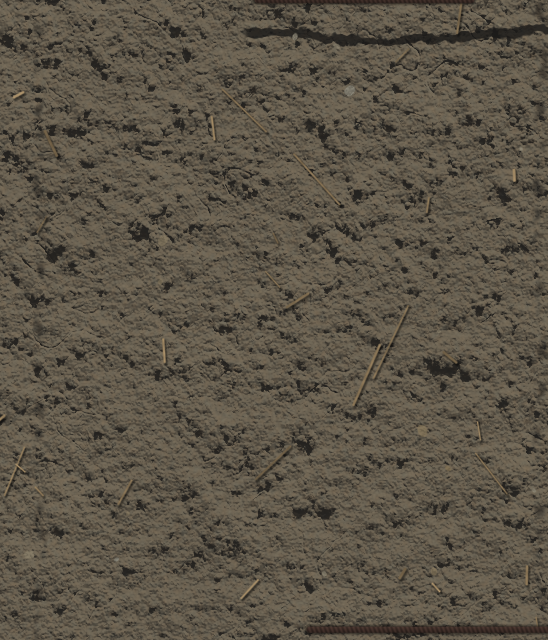
Give the GLSL for this texture, as a WebGL 2 fragment shader.

```glsl
#version 300 es
precision highp float;
// Dry crumbly soil seen from above, with clods, cracks, wheel tracks, straw and pebbles.
// A height field of gradient noise and scattered domes is lit at a low angle,
// with short cast shadows; the loose parts are laid over it as distance shapes.
#define GRAIN_SLOPE 0.26
#define CLOD_HEIGHT 0.60
#define CRACK_DEPTH 0.003
#define LIGHT_GAIN 1.5
#define SHADOW_DEPTH 0.76
#define BASE_TONE 0.80
#define STRAWS 30
#define PEBBLES 16
#define LIGHT_DIR vec2(0.22, 0.975)
#define SHADE_COLOR vec3(0.10, 0.096, 0.092)
#define SOIL_COLOR vec3(0.46, 0.42, 0.35)
#define STRAW_COLOR vec3(0.66, 0.56, 0.41)

uniform vec2 u_resolution;
out vec4 fragColor;

vec2 hash2(vec2 p) {
  vec3 q = fract(p.xyx * vec3(0.1031, 0.1030, 0.0973));
  q += dot(q, q.yzx + 33.33);
  return fract((q.xx + q.yz) * q.zy);
}

// Gradient noise, roughly -0.7 to 0.7
float noise(vec2 p) {
  vec2 c = floor(p), f = p - c;
  vec2 u = f * f * f * (f * (f * 6.0 - 15.0) + 10.0);
  vec2 x = vec2(1.0, 0.0);
  float a = dot(hash2(c) * 2.0 - 1.0, f);
  float b = dot(hash2(c + x) * 2.0 - 1.0, f - x);
  float d = dot(hash2(c + x.yx) * 2.0 - 1.0, f - x.yx);
  float e = dot(hash2(c + 1.0) * 2.0 - 1.0, f - 1.0);
  return mix(mix(a, b, u.x), mix(d, e, u.x), u.y);
}

mat2 rotation(float a) {
  return mat2(cos(a), sin(a), -sin(a), cos(a));
}

// Flattened domes, at most one per grid cell
float clods(vec2 p, float scale, float density, float seed) {
  vec2 q = p * scale, cell = floor(q);
  float top = 0.0;
  for (int j = -1; j <= 1; j++)
    for (int i = -1; i <= 1; i++) {
      vec2 id = cell + vec2(i, j);
      vec2 place = hash2(id + seed), shape = hash2(id + seed + 57.3);
      float r = mix(0.18, 0.46, shape.y * shape.y) * step(shape.x, density) + 1e-4;
      vec2 d = rotation(place.x * 6.28) * (q - id - 0.5 - (place - 0.5) * 0.8);
      d.y *= 1.0 + 0.5 * place.y;
      float k = length(d) / r;
      top = max(top, r * max(0.0, 1.0 - k * k * k));
    }
  return top / scale * CLOD_HEIGHT;
}

float soilHeight(vec2 p) {
  float rough = 0.75 + 0.45 * smoothstep(0.2, 0.75, p.y) + 0.4 * noise(p * 4.0);
  vec2 w = p + 0.007 * vec2(noise(p * 38.0), noise(p * 38.0 + 71.0));
  w += 0.0025 * vec2(noise(p * 120.0 + 13.0), noise(p * 120.0 + 47.0));
  float h = 0.0, f = 14.0, slope = GRAIN_SLOPE;
  for (int i = 0; i < 5; i++) {
    h += slope * noise(p * f + float(i) * 17.0) / f;
    f *= 2.03;
    slope *= 1.27;
  }
  h += 0.5 * clods(w, 12.0, 0.24 * rough, 11.0) + 0.75 * clods(w, 28.0, 0.4 * rough, 43.0);
  h += clods(w, 58.0, 0.6, 90.0) * rough + clods(w, 108.0, 0.75, 140.0);
  float crack = smoothstep(0.05, 0.0, abs(noise(w * 19.0 + 5.0)));
  return h - CRACK_DEPTH * crack * smoothstep(-0.05, 0.3, noise(p * 7.0 + 31.0)) * rough;
}

float segment(vec2 p, vec2 halfAxis) {
  return length(p - halfAxis * clamp(dot(p, halfAxis) / dot(halfAxis, halfAxis), -1.0, 1.0));
}

// Ribbed iron bar: cover it with rust from x0 to x1
vec3 bar(vec3 col, vec2 p, float y, float x0, float x1, float px) {
  float d = segment(p - vec2((x0 + x1) * 0.5, y), vec2((x1 - x0) * 0.5, 0.0));
  float rib = 0.9 + 0.15 * sin((p.x + p.y * 0.4) * 900.0) + (p.y - y) * 40.0;
  col *= mix(0.5, 1.0, smoothstep(0.004, 0.010, d));
  return mix(col, vec3(0.25, 0.185, 0.16) * rib, smoothstep(px, -px, d - 0.0048));
}

void main() {
  float px = 1.0 / u_resolution.y, aspect = u_resolution.x * px;
  vec2 p = gl_FragCoord.xy * px;

  // Slope lighting and cast shadow
  float h = soilHeight(p), blocked = 0.0;
  float s = LIGHT_GAIN * (h - soilHeight(p + LIGHT_DIR * 0.002)) / 0.002;
  for (int i = 1; i <= 4; i++) {
    float t = 0.0028 * float(i) * (0.7 + 0.2 * float(i));
    blocked = max(blocked, soilHeight(p + LIGHT_DIR * t) - h - t * 0.55);
  }
  float lit = s / (1.0 + abs(s));
  float tone = BASE_TONE + (lit > 0.0 ? 0.25 : 0.44) * lit;
  tone += 0.05 * noise(p * 5.0 + 9.0) + 0.12 * noise(p * 230.0);
  tone *= 1.0 - SHADOW_DEPTH * smoothstep(0.0, 0.003, blocked);

  // Broken wheel tracks and the long dark furrow
  float wobble = 0.012 * noise(p * 16.0) + 0.007 * noise(p * 60.0) + 0.005 * noise(p * 130.0);
  float track = min(abs(p.x - 0.062 + wobble), abs(p.x - aspect + 0.012 + wobble));
  tone *= 1.0 - 0.5 * smoothstep(0.012, 0.002, track) * smoothstep(-0.05, 0.3, noise(p * 32.0));
  float furrow = abs(p.y - 0.943 - 0.007 * cos(p.x * 14.0 - 5.4) + wobble);
  tone *= 1.0 - 0.8 * smoothstep(0.0085, 0.005, furrow) * smoothstep(0.375, 0.39, p.x);
  vec3 col = mix(SHADE_COLOR, SOIL_COLOR, clamp(tone, 0.0, 1.1));
  col *= 1.0 + vec3(0.06, 0.0, -0.05) * noise(p * 110.0 + 3.0);

  // Pale pebbles
  for (int i = 0; i < PEBBLES; i++) {
    vec2 a = hash2(vec2(i, 7)), b = hash2(vec2(i, 19));
    vec2 d = rotation(b.x * 6.28) * (p - a * vec2(aspect, 1.0)) * vec2(1.0, 1.35);
    float r = mix(0.003, 0.011, b.y * b.y);
    float k = length(d) + 0.002 * noise(p * 130.0) - r;
    vec3 stone = mix(vec3(0.53, 0.46, 0.34), vec3(0.58, 0.57, 0.52), b.x);
    col = mix(col, stone * (0.85 + 0.15 * lit), smoothstep(px, -px, k));
  }

  // Straw, mostly upright, each with a thin shadow
  for (int i = 0; i < STRAWS; i++) {
    vec2 a = hash2(vec2(i, 31)), b = hash2(vec2(i, 53)), c = hash2(vec2(i, 83));
    float angle = 1.57 + (b.x - 0.5) * 2.2;
    vec2 axis = vec2(cos(angle), sin(angle)) * mix(0.008, 0.065, b.y * b.y * b.y);
    vec2 d = p - vec2(a.x * aspect, pow(a.y, 0.75));
    float width = mix(0.0010, 0.0024, c.x);
    float shade = segment(d + vec2(-0.002, 0.003), axis) - width;
    col *= 1.0 - 0.45 * smoothstep(2.0 * px, -px, shade);
    vec3 stalk = STRAW_COLOR * (0.65 + 0.4 * c.y + 0.2 * noise(p * 90.0));
    col = mix(col, stalk, smoothstep(px, -px, segment(d, axis) - width));
  }

  col = bar(col, p, 0.016, 0.565 * aspect, aspect + 0.1, px);
  col = bar(col, p, 1.0, 0.47 * aspect, 0.86 * aspect, px);
  fragColor = vec4(col, 1.0);
}
```
